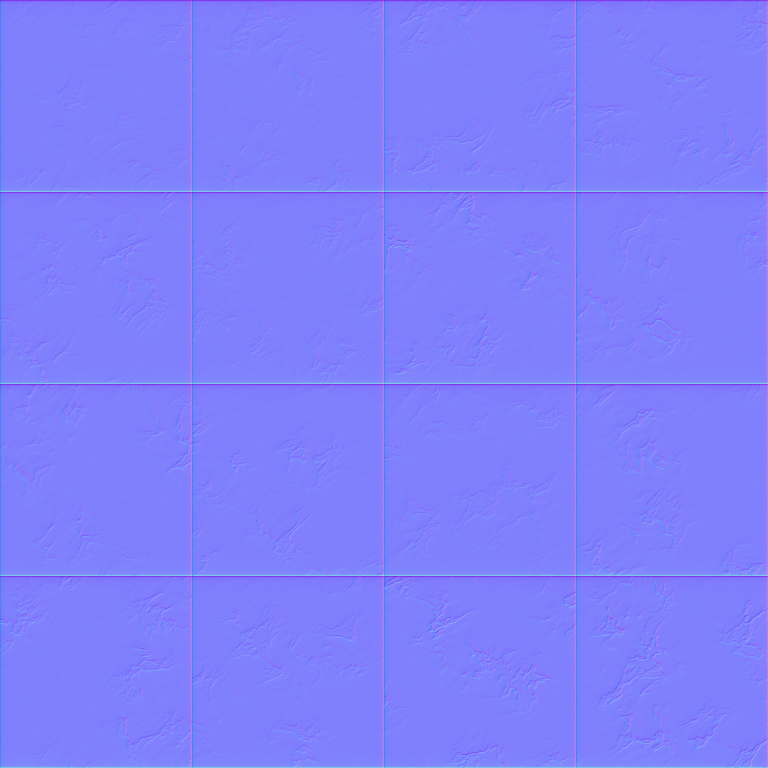
Give the GLSL for this texture map, as a WebGL 1 fragment shader.

```glsl
precision highp float;
uniform vec2 u_resolution;

#define TILES 4.0
#define GROOVE_WIDTH 0.006
#define GROOVE_TILT vec2(0.32, 0.50)
#define BEVEL_WIDTH vec2(0.017, 0.024)
#define BEVEL_TILT vec2(0.10, 0.14)
#define GRAIN_HEIGHT 0.0026
#define CREASE_HEIGHT 0.0014
#define CREASE_WIDTH 0.08
#define SLOPE_STEP 0.004

vec2 hash2(vec2 p) {
  return fract(sin(vec2(dot(p, vec2(127.1, 311.7)),
                        dot(p, vec2(269.5, 183.3)))) * 43758.55);
}

// Distance to the nearest scattered cell centre
float cellular(vec2 p) {
  vec2 cell = floor(p);
  vec2 local = fract(p);
  float nearest = 4.0;
  for (int y = -1; y <= 1; y++) {
    for (int x = -1; x <= 1; x++) {
      vec2 offset = vec2(float(x), float(y));
      vec2 delta = offset + hash2(cell + offset) - local;
      nearest = min(nearest, dot(delta, delta));
    }
  }
  return sqrt(nearest);
}

// Three rotated octaves, stretched along a diagonal
float roughness(vec2 p) {
  p += 0.025 * sin(p.yx * vec2(17.0, 13.0) + 2.0 * sin(p * 9.0));
  p = mat2(4.2, -5.6, 4.2, 5.6) * p;
  float sum = 0.0;
  float amplitude = 0.5;
  for (int i = 0; i < 3; i++) {
    sum += amplitude * cellular(p);
    p = mat2(1.8, 1.4, -1.4, 1.8) * p + 5.3;
    amplitude *= 0.5;
  }
  return sum;
}

// Fine plaster grain with ragged creases gathered in worn patches
float surfaceHeight(vec2 p, float wear) {
  float rough = roughness(p);
  float patchMask = wear * smoothstep(0.55, 0.12, cellular(p * 2.3 + 11.0));
  float crease = smoothstep(CREASE_WIDTH, 0.0, abs(rough - 0.5));
  return GRAIN_HEIGHT * rough * (0.35 + patchMask)
       + CREASE_HEIGHT * crease * (0.08 + patchMask);
}

// Soft bevel plus a sharp groove wall, by distance from a tile edge
vec2 edgeTilt(vec2 dist, vec2 pixel) {
  vec2 groove = clamp((GROOVE_WIDTH - dist) / pixel + 0.5, 0.0, 1.0);
  return BEVEL_TILT * exp(-dist / BEVEL_WIDTH) + GROOVE_TILT * groove;
}

void main() {
  vec2 pixel = TILES / u_resolution;
  vec2 position = gl_FragCoord.xy * pixel;
  vec2 tile = floor(position);
  vec2 local = position - tile;

  // Each tile gets its own piece of surface and amount of wear
  vec2 seed = hash2(tile + 3.7);
  float wear = mix(0.35, 1.15, seed.x);
  vec2 p = local + floor(seed * 40.0) + tile * 3.0;

  float height = surfaceHeight(p, wear);
  vec2 slope = vec2(surfaceHeight(p + vec2(SLOPE_STEP, 0.0), wear),
                    surfaceHeight(p + vec2(0.0, SLOPE_STEP), wear));
  slope = (slope - height) / SLOPE_STEP;

  // Green points down the canvas
  vec2 tilt = edgeTilt(1.0 - local, pixel) - edgeTilt(local, pixel) - slope;
  tilt.y = -tilt.y;

  vec3 normal = normalize(vec3(tilt, 1.0));
  gl_FragColor = vec4(0.5 + vec3(0.5, 0.5, 0.49) * normal, 1.0);
}
```
